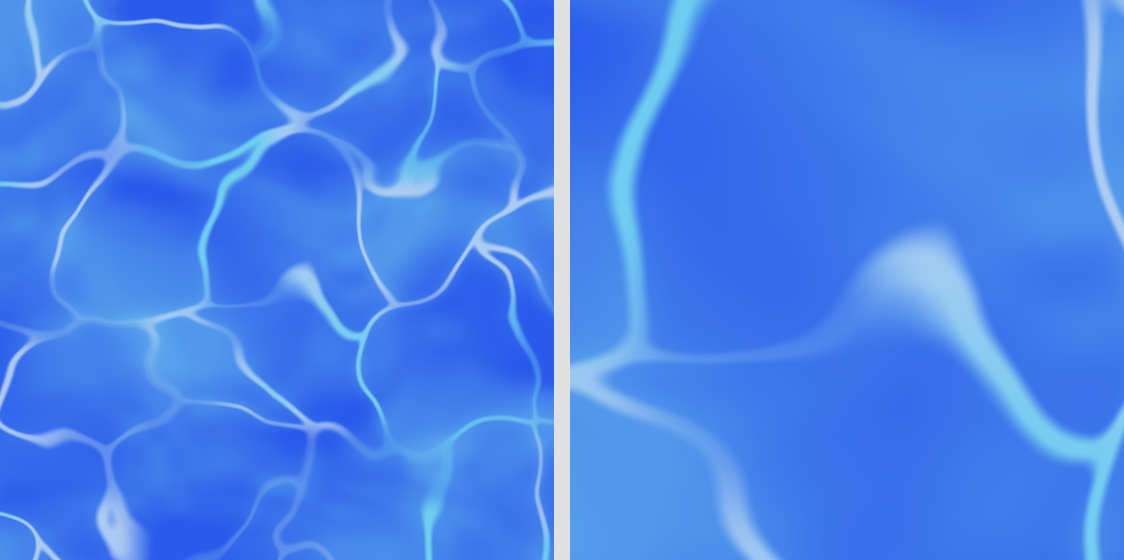
Left, the full canvas; right, a detail of the centre.
Write a Shadertoy shader that draws this texture.

```glsl
vec2 hash2(vec2 p) {
    vec3 q = fract(p.xyx * vec3(0.1031, 0.1030, 0.0973));
    q += dot(q, q.yzx + 33.33);
    return fract((q.xx + q.yz) * q.zy);
}

// Two independent channels of smooth value noise
vec2 noise2(vec2 p) {
    vec2 i = floor(p), f = fract(p);
    f = f * f * f * (f * (f * 6.0 - 15.0) + 10.0);
    vec2 low = mix(hash2(i), hash2(i + vec2(1, 0)), f.x);
    vec2 high = mix(hash2(i + vec2(0, 1)), hash2(i + vec2(1, 1)), f.x);
    return mix(low, high, f.y);
}

float smoothMin(float a, float b, float k) {
    float h = max(k - abs(a - b), 0.0) / k;
    return min(a, b) - h * h * k * 0.25;
}

vec2 cellPoint(vec2 id) {
    return id + 0.08 + 0.84 * hash2(id + 17.0);
}

// x: distance to the nearest cell border, y: random value of the cell
vec2 cellBorder(vec2 p) {
    vec2 base = floor(p), nearestId = base, nearest = vec2(9.0);
    for (int y = -1; y <= 1; y++)
    for (int x = -1; x <= 1; x++) {
        vec2 id = base + vec2(x, y);
        vec2 r = cellPoint(id) - p;
        if (dot(r, r) < dot(nearest, nearest)) {
            nearest = r;
            nearestId = id;
        }
    }
    float border = 1.0;
    for (int y = -2; y <= 2; y++)
    for (int x = -2; x <= 2; x++) {
        vec2 r = cellPoint(nearestId + vec2(x, y)) - p;
        vec2 across = r - nearest;
        if (dot(across, across) > 0.0001)
            border = smoothMin(border, dot(0.5 * (nearest + r), normalize(across)), 0.07);
    }
    return vec2(max(border, 0.0), hash2(nearestId + 5.0).x);
}

void mainImage(out vec4 fragColor, in vec2 fragCoord) {
    vec2 uv = fragCoord / iResolution.y;

    // Bend the straight cell borders into flowing ripples
    vec2 p = uv * 4.4 + 3.0;
    vec2 bent = p + 0.75 * (noise2(p * 1.3) - 0.5);
    bent += 0.2 * (noise2(p * 2.9 + 40.0) - 0.5);
    vec2 cell = cellBorder(bent);

    // Soft, mostly horizontal patches of deep and shallow water
    vec2 drift = uv + 0.12 * (noise2(uv * 5.0 + 9.0) - 0.5);
    float depth = 0.55 * noise2(drift * vec2(3.2, 5.0) + 21.0).x
                + 0.30 * noise2(drift * vec2(6.5, 11.0) + 63.0).y
                + 0.15 * noise2(drift * vec2(15.0, 21.0) + 87.0).x;
    float tone = 0.47 + 1.75 * (depth - 0.5) + 0.22 * (cell.y - 0.5);

    // Light strands fade, brighten and shift in hue along their length
    vec2 vary = noise2(p * 1.6 + 71.0);
    float strength = mix(0.22, 0.95, smoothstep(0.2, 0.65, vary.x));
    float width = mix(0.045, 0.065, vary.y);
    float strand = 1.0 - smoothstep(0.008, width, cell.x);
    float glow = exp(-cell.x * cell.x * 60.0);
    tone += 0.28 * glow * vary.y;

    vec3 deepBlue = vec3(0.17, 0.365, 0.92);
    vec3 paleBlue = vec3(0.335, 0.62, 0.925);
    vec3 cyanLight = vec3(0.44, 0.82, 0.94);
    vec3 lilacLight = vec3(0.70, 0.81, 0.95);

    vec3 color = mix(deepBlue, paleBlue, clamp(tone, -0.05, 1.25));
    vec3 light = mix(cyanLight, lilacLight, smoothstep(0.3, 0.65, noise2(p * 1.1 + 130.0).x));
    color = mix(color, light, strand * strength);
    fragColor = vec4(color, 1.0);
}
```
